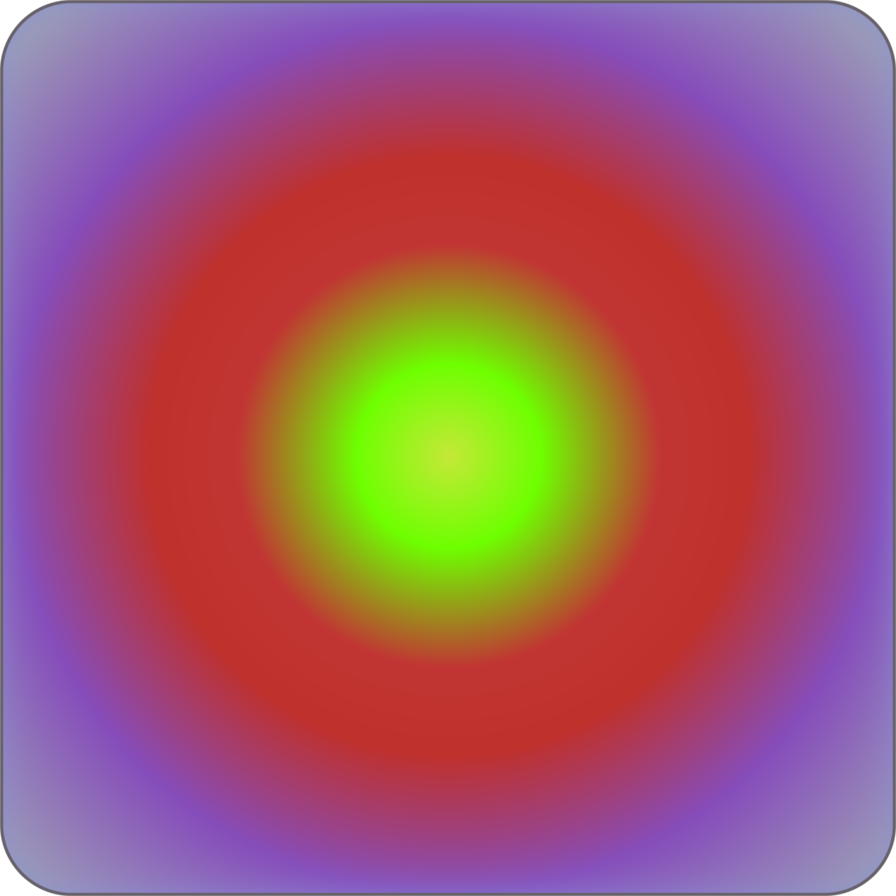
Write a WebGL 1 fragment shader that draws this background.

```glsl
precision highp float;
// Glossy rounded tile with a radial gradient: lime core, red ring, violet rim, grey corners.
uniform vec2 u_resolution;

// Signed distance to a box centred on the origin with rounded corners
float roundedBox(vec2 p, vec2 halfSize, float radius) {
  vec2 q = abs(p) - halfSize + radius;
  return length(max(q, 0.0)) + min(max(q.x, q.y), 0.0) - radius;
}

// Linear ramp from 0 at a to 1 at b
float ramp(float a, float b, float x) {
  return clamp((x - a) / (b - a), 0.0, 1.0);
}

void main() {
  float scale = min(u_resolution.x, u_resolution.y);
  vec2 extent = u_resolution / scale;
  vec2 uv = gl_FragCoord.xy / scale;
  float pixel = 1.0 / scale;

  // Radial colour stops around a point slightly below the middle
  float r = length(uv - extent * vec2(0.501, 0.491));
  vec3 color = mix(vec3(0.77, 0.91, 0.22), vec3(0.43, 1.0, 0.0), ramp(0.0, 0.103, r));
  color = mix(color, vec3(0.755, 0.21, 0.20), ramp(0.103, 0.236, r));
  color = mix(color, vec3(0.75, 0.19, 0.17), ramp(0.236, 0.333, r));
  color = mix(color, vec3(0.525, 0.30, 0.73), ramp(0.333, 0.487, r));
  color = mix(color, vec3(0.61, 0.61, 0.71), ramp(0.487, 0.665, r));

  // Soft blue sheen just inside the rim
  float d = roundedBox(uv - 0.5 * extent, 0.5 * extent, 0.08);
  color = mix(color, vec3(0.52, 0.56, 0.86), 0.45 * exp(d / 0.016));

  // Thin grey outline, then white beyond the rounded corners
  color = mix(color, vec3(0.40, 0.38, 0.41), smoothstep(-pixel, pixel, d + 0.0035));
  color = mix(color, vec3(1.0), smoothstep(-pixel, pixel, d));

  gl_FragColor = vec4(color, 1.0);
}
```
